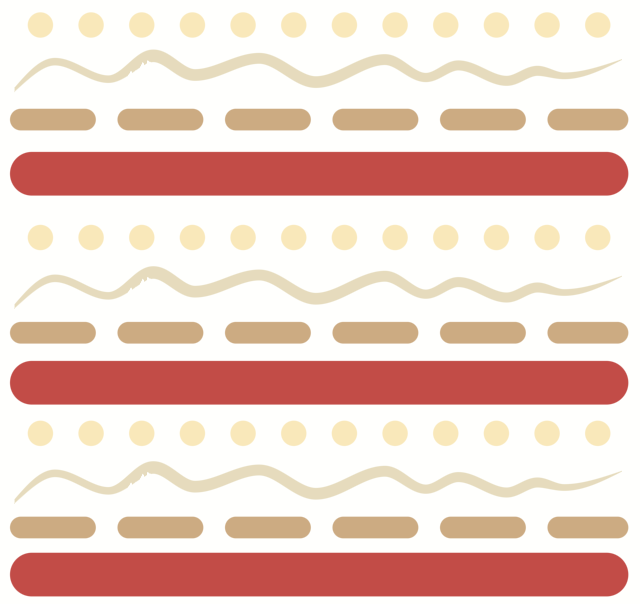
This pattern is drawn by a Shadertoy shader. Its source:

```glsl
#define GRID_WIDTH 768.0
#define PAPER vec3(1.0, 1.0, 0.992)
#define DOT_COLOR vec3(0.975, 0.91, 0.73)
#define WAVE_COLOR vec3(0.90, 0.86, 0.74)
#define DASH_COLOR vec3(0.80, 0.67, 0.51)
#define BAR_COLOR vec3(0.76, 0.30, 0.28)
#define DOT_PITCH 60.8
#define DOT_RADIUS 15.2
#define DASH_PITCH 129.0
#define DASH_RADIUS 13.0
#define BAR_RADIUS 26.2
#define BRUSH_WEAR 4.0

const float LEFT = 12.0;
const float RIGHT = 754.0;
const int BANDS = 3;
const int KNOTS = 14;

// Height of each band's dots, wave, dashes and bar, downward from the top
const vec4 bandRows[BANDS] = vec4[](
    vec4(30.0, 0.0, 143.5, 208.5),
    vec4(285.0, 260.0, 399.3, 459.3),
    vec4(520.0, 494.0, 633.0, 689.5));

// Brush stroke turning points: x, y, stroke width
const vec3 waveKnots[KNOTS] = vec3[](
    vec3(-30, 140, -2), vec3(66, 74, 9), vec3(130, 95, 9),
    vec3(184, 67, 15), vec3(234, 90, 14), vec3(311, 70, 13),
    vec3(379, 98.5, 14), vec3(462, 71.5, 13), vec3(511, 93, 11),
    vec3(550, 78.5, 12), vec3(608, 97, 12), vec3(645, 85, 12),
    vec3(677, 91, 8), vec3(813, 53, -6));

float hash(float n) {
    return fract(sin(n * 127.1) * 43758.5453);
}

float noise(float x) {
    float cell = floor(x);
    return mix(hash(cell), hash(cell + 1.0), smoothstep(0.0, 1.0, x - cell));
}

// Horizontal capsule spanning x0..x1 about the line y = 0
float capsule(vec2 p, float x0, float x1, float radius) {
    p.x -= clamp(p.x, x0 + radius, x1 - radius);
    return length(p) - radius;
}

float dots(vec2 p) {
    float index = clamp(round((p.x - 48.5) / DOT_PITCH), 0.0, 11.0);
    return length(p - vec2(48.5 + index * DOT_PITCH, 0.0)) - DOT_RADIUS;
}

float dashes(vec2 p) {
    float index = clamp(floor((p.x - LEFT + 13.0) / DASH_PITCH), 0.0, 5.0);
    float start = LEFT + index * DASH_PITCH;
    return capsule(p, start, min(start + 103.0, RIGHT), DASH_RADIUS);
}

float wave(vec2 p) {
    float d = 1e3;
    for (int i = 0; i < KNOTS - 1; i++) {
        vec3 a = waveKnots[i], b = waveKnots[i + 1];
        if (p.x < a.x || p.x >= b.x) continue;
        float t = (p.x - a.x) / (b.x - a.x);
        vec2 stroke = mix(a.yz, b.yz, t * t * (3.0 - 2.0 * t));
        float slope = (b.y - a.y) / (b.x - a.x) * 6.0 * t * (1.0 - t);
        float offset = (p.y - stroke.x) * inversesqrt(1.0 + slope * slope);
        d = abs(offset) - 0.5 * stroke.y;
        // Dry bristles fray the underside of the second rise
        float fray = smoothstep(148.0, 160.0, p.x) * smoothstep(186.0, 174.0, p.x);
        d += BRUSH_WEAR * fray * step(0.0, offset) * smoothstep(0.5, 1.0, noise(p.x * 0.35));
    }
    return max(d, max(17.5 - p.x, p.x - 746.0));
}

void paint(inout vec3 color, vec3 ink, float d, float blur) {
    color = mix(color, ink, smoothstep(blur, -blur, d));
}

void mainImage(out vec4 fragColor, in vec2 fragCoord) {
    float unit = GRID_WIDTH / iResolution.x;
    vec2 p = vec2(fragCoord.x, iResolution.y - fragCoord.y) * unit;
    float blur = 0.8 * unit;
    vec3 color = PAPER;

    for (int i = 0; i < BANDS; i++) {
        vec4 row = bandRows[i];
        paint(color, DOT_COLOR, dots(p - vec2(0.0, row.x)), blur);
        paint(color, WAVE_COLOR, wave(p - vec2(0.0, row.y)), blur);
        paint(color, DASH_COLOR, dashes(p - vec2(0.0, row.z)), blur);
        paint(color, BAR_COLOR, capsule(p - vec2(0.0, row.w), LEFT, RIGHT, BAR_RADIUS), blur);
    }
    fragColor = vec4(color, 1.0);
}
```
